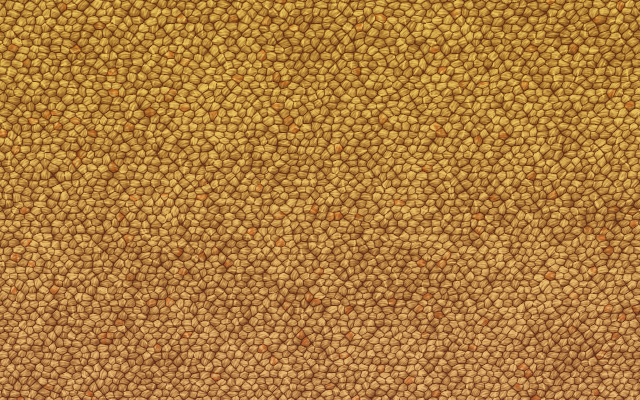
This texture is drawn by a Shadertoy shader. Its source:

```glsl
const vec3 SHADOW = vec3(0.38, 0.19, 0.095);
const vec3 WOOL = vec3(0.70, 0.49, 0.225);
const vec3 HIGHLIGHT = vec3(0.90, 0.75, 0.41);
const vec3 RUST = vec3(0.70, 0.31, 0.09);
const vec3 TINT_TOP = vec3(1.0, 1.02, 0.88);
const vec3 TINT_BOTTOM = vec3(1.0, 0.97, 1.12);

const vec2 LOOP_PITCH = vec2(0.0250, 0.0177);  // column and row spacing
const vec2 LOOP_METRIC = vec2(1.19, 0.84);     // gives each loop unit area
const vec2 LOOP_STRETCH = vec2(0.88, 1.14);
const vec2 LOOP_JITTER = vec2(0.55, 0.50);
const float LOOP_TILT = -0.5;
const float TILT_SPREAD = 1.6;
const float GROOVE_WIDTH = 0.25;
const float GROOVE_DEPTH = 0.42;
const vec2 LIGHT = vec2(-0.08, 0.28);
const vec2 FIBRE_SCALE = vec2(1.6, 5.0);
const float FIBRE_DEPTH = 0.36;
const float RUST_SHARE = 0.04;
const float HAIR_PITCH = 0.045;
const float HAIR_WIDTH = 0.0007;
const float HAIR_STRENGTH = 0.24;

vec2 hash2(vec2 p) {
    vec3 q = fract(p.xyx * vec3(0.1031, 0.1030, 0.0973));
    q += dot(q, q.yzx + 33.33);
    return fract((q.xx + q.yz) * q.zy);
}

vec2 gradientAt(vec2 cell) {
    float angle = 6.2832 * hash2(cell).x;
    return vec2(cos(angle), sin(angle));
}

float gradientNoise(vec2 p) {
    vec2 i = floor(p), f = p - i;
    vec2 u = f * f * f * (f * (f * 6.0 - 15.0) + 10.0);
    vec2 e = vec2(0.0, 1.0);
    float low = mix(dot(gradientAt(i), f), dot(gradientAt(i + e.yx), f - e.yx), u.x);
    float high = mix(dot(gradientAt(i + e), f - e), dot(gradientAt(i + 1.0), f - 1.0), u.x);
    return mix(low, high, u.y);
}

mat2 rotation(float angle) {
    float c = cos(angle), s = sin(angle);
    return mat2(c, s, -s, c);
}

// Nearest loop: distances to first and second, its offset, axes and id
void findLoop(vec2 p, out vec2 dist, out vec2 offset, out vec2 local, out vec2 id) {
    vec2 grid = p / LOOP_PITCH;
    float row = floor(grid.y);
    dist = vec2(9.0);
    for (int j = -2; j <= 2; j++) {
        float y = row + float(j);
        float stagger = 0.5 * mod(y, 2.0);
        float column = floor(grid.x - stagger);
        for (int i = -2; i <= 2; i++) {
            vec2 cell = vec2(column + float(i), y);
            vec2 center = cell + 0.5 + LOOP_JITTER * (hash2(cell) - 0.5);
            center.x += stagger;
            vec2 away = (grid - center) * LOOP_METRIC;
            float tilt = LOOP_TILT + TILT_SPREAD * (hash2(cell + 71.0).x - 0.5);
            vec2 axes = rotation(tilt) * away * LOOP_STRETCH;
            float d = length(axes);
            if (d < dist.x) {
                dist = vec2(d, dist.x);
                offset = away;
                local = axes;
                id = cell;
            } else {
                dist.y = min(dist.y, d);
            }
        }
    }
}

// Thin, bent, loose hairs scattered over the pile
float strayHairs(vec2 p, float pixel) {
    vec2 base = floor(p / HAIR_PITCH);
    float cover = 0.0;
    for (int j = -1; j <= 1; j++) {
        for (int i = -1; i <= 1; i++) {
            vec2 cell = base + vec2(i, j);
            vec2 seed = hash2(cell + 13.0);
            vec2 q = p - (cell + hash2(cell + 37.0)) * HAIR_PITCH;
            q = rotation(6.2832 * seed.x) * q;
            q.y -= (seed.y - 0.5) * 30.0 * q.x * q.x;
            float size = HAIR_PITCH * mix(0.2, 0.5, seed.y);
            float line = 1.0 - smoothstep(HAIR_WIDTH, HAIR_WIDTH + pixel, abs(q.y));
            cover = max(cover, line * (1.0 - smoothstep(0.6 * size, size, abs(q.x))));
        }
    }
    return cover;
}

void mainImage(out vec4 fragColor, in vec2 fragCoord) {
    float pixel = 1.0 / iResolution.y;
    vec2 uv = fragCoord * pixel;

    // Wandering rows, with slightly larger loops towards the top
    vec2 p = uv;
    p.x = (uv.x - 0.8) * (1.07 - 0.14 * uv.y) + 3.0;
    p.y = uv.y * (1.12 - 0.08 * uv.y) + 3.0;
    p += 0.007 * vec2(gradientNoise(uv * 9.0), gradientNoise(uv * 9.0 + 40.0));

    vec2 dist, offset, local, id;
    findLoop(p, dist, offset, local, id);
    vec2 variety = hash2(id + 151.0);

    // Domed loops with dark grooves, lit from above
    float groove = 1.0 - smoothstep(0.0, GROOVE_WIDTH, dist.y - dist.x);
    float tone = 0.80 - 0.6 * dist.x * dist.x - GROOVE_DEPTH * groove;
    tone += dot(offset, LIGHT) + 0.20 * (variety.x - 0.5);

    // Twisted fibres, fuzz and broad wear
    vec2 strand = local + vec2(0.0, 0.35 * local.x * local.x);
    tone += FIBRE_DEPTH * gradientNoise(strand * FIBRE_SCALE + id * 17.0);
    tone += 0.14 * gradientNoise(uv * 150.0) + 0.10 * gradientNoise(uv * 5.0 + 9.0);
    tone += HAIR_STRENGTH * strayHairs(uv, pixel);
    tone = clamp(tone, 0.0, 1.0);

    vec3 color = mix(SHADOW, WOOL, smoothstep(0.0, 1.0, tone) * 0.3 + min(tone / 0.6, 1.0) * 0.7);
    color = mix(color, HIGHLIGHT, clamp((tone - 0.6) / 0.4, 0.0, 1.0));
    float rust = step(1.0 - RUST_SHARE, variety.y) * smoothstep(-0.3, 0.3, gradientNoise(uv * 90.0));
    color = mix(color, RUST * (0.5 + 0.7 * tone), 0.6 * rust);
    color *= mix(TINT_BOTTOM, TINT_TOP, smoothstep(0.0, 0.9, uv.y));
    fragColor = vec4(color, 1.0);
}
```
